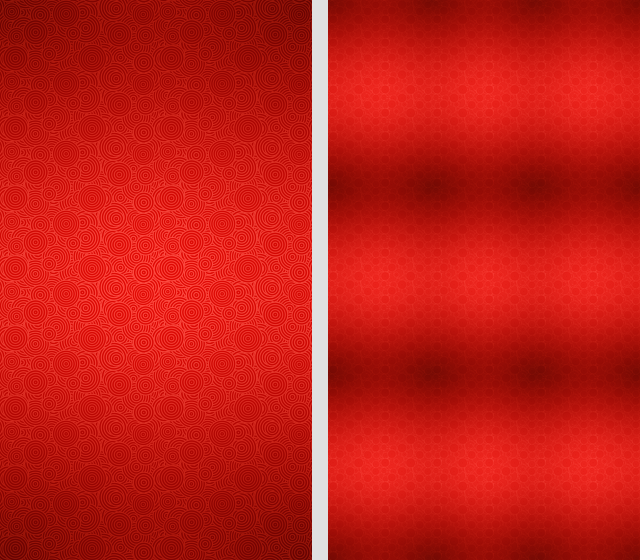
Left, the tile; right, the same tile 3 across and 3 down.
Write a Shadertoy shader that draws this pattern.

```glsl
// Overlapping discs of fine concentric rings on a softly lit red ground, tiling both ways.

const float TAU = 6.2831853;
const float RING_SPACING = 0.0078;      // in canvas widths
const vec2 REPEATS = vec2(2.0, 8.0);    // pattern units across and up

vec3 hash3(vec2 cell, float seed) {
    vec3 q = fract(vec3(cell.xyx + seed * 7.31) * vec3(0.1031, 0.1030, 0.0973));
    q += dot(q, q.yxz + 33.33);
    return fract((q.xxy + q.yzz) * q.zyx);
}

// Thin light lines at the centre and the rim, with whole rings between them;
// the inner rings are scaled by strength, the rim stays bright.
float rings(float dist, float radius, float strength) {
    float count = max(1.0, floor(radius / RING_SPACING + 0.5));
    float phase = count * dist / radius;
    float wave = smoothstep(0.2, 1.0, 0.5 + 0.5 * cos(TAU * phase));
    return wave * mix(strength, 1.0, step(count - 0.5, phase));
}

// Draws one wrapped grid of jittered discs over the value below; columns step
// up by thirds of stagger, and the highest random rank wins where discs overlap.
float discLayer(float below, vec2 uv, float aspect, vec2 unitCells, vec2 radiusRange,
                vec2 jitter, float stagger, float strength, float seed) {
    vec2 grid = unitCells * REPEATS;
    vec2 cellSize = vec2(1.0, aspect) / grid;
    vec2 p = uv * grid;
    vec2 home = floor(p);
    float result = below;
    float topRank = -1.0;
    for (int j = -1; j <= 1; j++) {
        for (int i = -1; i <= 1; i++) {
            vec2 cell = home + vec2(i, j);
            vec3 rnd = hash3(mod(cell, unitCells), seed);
            vec2 centre = cell + 0.5 + jitter * (rnd.xy - 0.5);
            centre.y += stagger * (mod(cell.x, 3.0) - 1.0) / 3.0;
            float radius = mix(radiusRange.x, radiusRange.y, fract(rnd.z * 17.0));
            float dist = length((p - centre) * cellSize);
            if (dist < radius + 0.25 * RING_SPACING && rnd.z > topRank) {
                topRank = rnd.z;
                result = rings(dist, radius, strength);
            }
        }
    }
    return result;
}

// Dense arcs below, small discs between, staggered large discs on top
float ringPattern(vec2 uv, float aspect) {
    float line = 0.0;
    line = discLayer(line, uv, aspect, vec2(10.0, 4.0), vec2(0.040, 0.049),
                     vec2(0.5), 0.0, 1.0, 1.0);
    line = discLayer(line, uv, aspect, vec2(5.0, 3.0), vec2(0.020, 0.034),
                     vec2(0.5), 0.0, 0.95, 2.0);
    line = discLayer(line, uv, aspect, vec2(6.0, 1.0), vec2(0.034, 0.047),
                     vec2(0.4, 0.08), 1.0, 0.85, 3.0);
    return line;
}

// Periodic glow: a broad bright middle, dimmest in the corners
float glow(vec2 uv) {
    vec2 bell = 0.5 - 0.5 * cos(TAU * uv);
    float light = mix(0.10 * bell.x, 0.84 + 0.16 * bell.x, bell.y);
    return pow(max(light, 0.0), 0.58);
}

void mainImage(out vec4 fragColor, in vec2 fragCoord) {
    float aspect = iResolution.y / iResolution.x;
    vec2 uv = fragCoord / iResolution.xy;

    // Smooth the rings with a 3 by 3 grid of samples
    float line = 0.0;
    for (int j = -1; j <= 1; j++) {
        for (int i = -1; i <= 1; i++) {
            vec2 offset = vec2(i, j) * 0.3;
            line += ringPattern((fragCoord + offset) / iResolution.xy, aspect) / 9.0;
        }
    }

    // Ground and line colours follow the glow; green and blue rise late
    float light = glow(uv);
    vec3 rise = vec3(light, light * light, light * light);
    vec3 ground = mix(vec3(0.39, 0.012, 0.004), vec3(0.88, 0.035, 0.014), rise);
    vec3 ridge = mix(vec3(0.58, 0.085, 0.035), vec3(1.0, 0.31, 0.27), rise);
    fragColor = vec4(mix(ground, ridge, line), 1.0);
}
```
